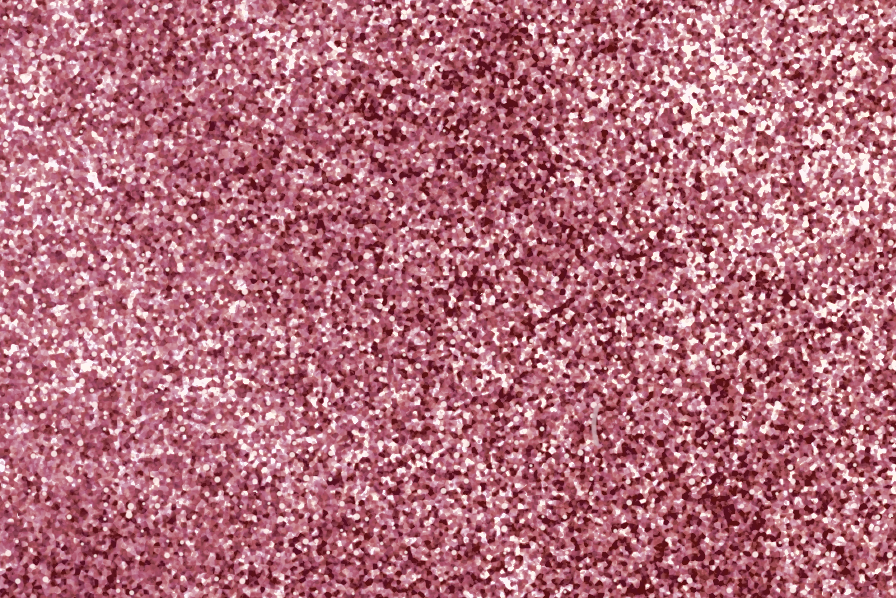
This texture is drawn by a Shadertoy shader. Its source:

```glsl
// Three random values per lattice cell
vec3 hash3(vec2 cell, float seed) {
    uvec3 v = uvec3(ivec3(vec3(cell, seed))) * 1664525u + 1013904223u;
    v.x += v.y * v.z; v.y += v.z * v.x; v.z += v.x * v.y;
    v ^= v >> 16u;
    v.x += v.y * v.z; v.y += v.z * v.x; v.z += v.x * v.y;
    return vec3(v >> 8u) / 16777216.0;
}

float valueNoise(vec2 p, float seed) {
    vec2 i = floor(p), f = fract(p);
    f = f * f * (3.0 - 2.0 * f);
    float low = mix(hash3(i, seed).x, hash3(i + vec2(1, 0), seed).x, f.x);
    float high = mix(hash3(i + vec2(0, 1), seed).x, hash3(i + vec2(1, 1), seed).x, f.x);
    return mix(low, high, f.y);
}

float blob(vec2 p, vec2 centre, vec2 size) {
    vec2 d = (p - centre) / size;
    return exp(-dot(d, d));
}

// Broad lit and shaded areas of the sheet
float patchLight(vec2 p) {
    float light = 0.16 * blob(p, vec2(1.26, 0.88), vec2(0.16, 0.25))
                + 0.12 * blob(p, vec2(0.05, 0.62), vec2(0.22, 0.40))
                + 0.11 * blob(p, vec2(0.53, 0.92), vec2(0.12, 0.14))
                + 0.08 * blob(p, vec2(0.38, 0.38), vec2(0.15, 0.25))
                + 0.10 * blob(p, vec2(1.50, 0.65), vec2(0.10, 0.30))
                - 0.11 * blob(p, vec2(0.72, 0.72), vec2(0.22, 0.25))
                - 0.10 * blob(p, vec2(0.28, 0.78), vec2(0.10, 0.20))
                - 0.13 * blob(p, vec2(1.20, 0.12), vec2(0.30, 0.20))
                - 0.12 * blob(p, vec2(0.10, 0.00), vec2(0.50, 0.12));
    return light + 0.12 * (valueNoise(p * 7.0, 5.0) - 0.5)
                 + 0.12 * (valueNoise(p * 19.0, 6.0) - 0.5);
}

// Packed flakes: nearest seeds win, with softened borders
float flakes(vec2 p, float seed) {
    vec2 base = floor(p);
    float sum = 0.0, total = 0.0;
    for (int y = -1; y <= 1; y++)
    for (int x = -1; x <= 1; x++) {
        vec2 cell = base + vec2(x, y);
        vec3 r = hash3(cell, seed);
        vec2 d = p - cell - r.xy;
        float weight = exp(-8.0 * dot(d, d));
        sum += weight * r.z;
        total += weight;
    }
    return sum / total;
}

// Sparse round glints, more frequent where the sheet is lit
float glints(vec2 p, float light) {
    vec2 cell = floor(p);
    vec3 place = hash3(cell, 21.0), kind = hash3(cell, 22.0);
    float radius = mix(0.12, 0.27, kind.x * kind.x);
    float d = length(fract(p) - mix(vec2(0.33), vec2(0.67), place.xy));
    float present = step(place.z, 0.32 + light);
    return present * (1.0 - smoothstep(radius - 0.07, radius + 0.07, d));
}

vec3 glitterRamp(float t) {
    const vec3 tones[8] = vec3[8](
        vec3(0.35, 0.06, 0.10), vec3(0.44, 0.13, 0.18),
        vec3(0.56, 0.26, 0.31), vec3(0.68, 0.31, 0.39),
        vec3(0.75, 0.45, 0.52), vec3(0.84, 0.62, 0.67),
        vec3(0.95, 0.85, 0.87), vec3(1.00, 0.96, 0.95));
    const float stops[8] = float[8](0.0, 0.07, 0.22, 0.39, 0.60, 0.82, 0.95, 1.0);
    vec3 colour = tones[0];
    for (int i = 1; i < 8; i++)
        colour = mix(colour, tones[i], clamp((t - stops[i - 1]) / (stops[i] - stops[i - 1]), 0.0, 1.0));
    return colour;
}

void mainImage(out vec4 fragColor, in vec2 fragCoord) {
    vec2 p = fragCoord / iResolution.y;
    float across = fragCoord.x / iResolution.x;
    float light = patchLight(p);

    // Flake brightness, harsher towards the right
    float grain = mix(flakes(p * 128.0, 1.0), flakes(p * 205.0 + 31.0, 2.0), 0.25);
    float contrast = mix(1.22, 1.60, smoothstep(0.0, 0.7, across));
    float tone = 0.50 + (grain - 0.5) * contrast + light;
    vec3 colour = glitterRamp(clamp(tone, 0.0, 1.0));

    // Cooler and rosier flakes
    float tint = flakes(p * 110.0 + 7.0, 3.0) - 0.5;
    colour += vec3(-0.02, -0.01, 0.07) * (tint + 0.25 * (0.5 - across));

    // Glints
    colour = mix(colour, vec3(1.0, 0.93, 0.92), 0.9 * glints(p * 48.0, light));

    // Pale stray fibre
    vec2 q = p - vec2(0.997 + 0.004 * sin(p.y * 60.0), 0.288);
    q.y -= clamp(q.y, -0.030, 0.030);
    colour = mix(colour, vec3(0.80, 0.66, 0.69), 0.85 * (1.0 - smoothstep(0.002, 0.006, length(q))));

    fragColor = vec4(clamp(colour, 0.0, 1.0), 1.0);
}
```
